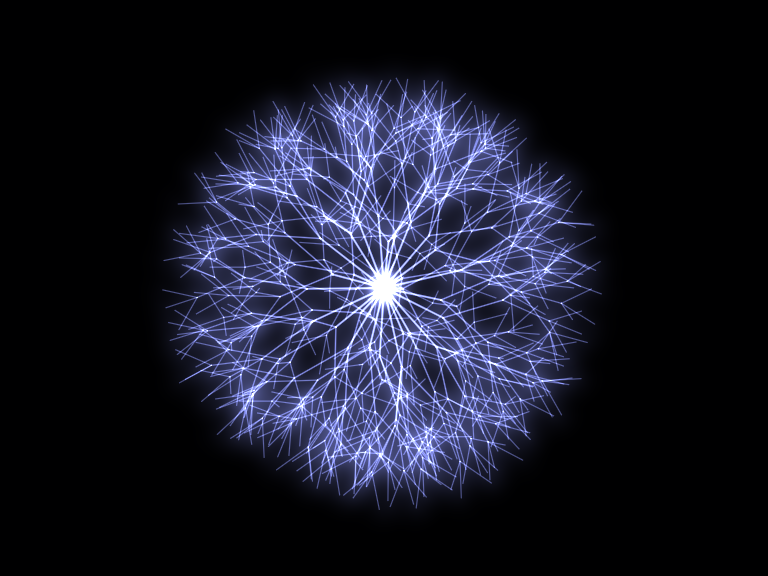
This background is drawn by a WebGL 1 fragment shader. Its source:

```glsl
precision highp float;
// A glowing ball of branching filaments around a white-hot core, on black.
// Trunks spread evenly over a sphere, fork three times into three shoots each,
// and are projected flat; each segment adds a thin line and a soft halo.

#define TRUNKS 27
#define TRUNK_LENGTH 0.132
#define BRANCH_LENGTH 0.112
#define TWIG_LENGTH 0.090
#define TIP_LENGTH 0.068
#define SPREAD 0.74
#define HALO_RADIUS 0.055
#define HALO_STRENGTH 0.034
#define CORE_RADIUS 0.019
#define TINT vec3(0.57, 0.61, 1.0)

uniform vec2 u_resolution;

float hash(float n) {
  return fract(sin(n * 12.9898) * 43758.547);
}

// Evenly scattered sphere directions, leaning away from the horizontal.
vec3 trunkDirection(float i) {
  float z = 1.0 - 2.0 * (i + 0.5) / float(TRUNKS);
  float angle = i * 2.39996 + 0.4;
  float ring = sqrt(1.0 - z * z);
  return normalize(vec3(ring * cos(angle), 1.25 * ring * sin(angle), z));
}

// Direction of the k-th of three shoots forking off a parent.
vec3 shootDirection(vec3 parent, float k, float seed) {
  vec3 helper = abs(parent.z) < 0.8 ? vec3(0.0, 0.0, 1.0) : vec3(1.0, 0.0, 0.0);
  vec3 side = normalize(cross(parent, helper));
  vec3 up = cross(side, parent);
  float angle = 2.0944 * k + 6.2832 * hash(seed);
  float bend = SPREAD * (0.75 + 0.5 * hash(seed + k + 0.37));
  return normalize(parent + bend * (side * cos(angle) + up * sin(angle)));
}

// Light of one segment: a smooth-edged line plus a halo of finite reach.
float filament(vec2 p, vec2 a, vec2 b, float halfWidth, float brightness) {
  vec2 ab = b - a;
  float t = clamp(dot(p - a, ab) / max(dot(ab, ab), 0.000001), 0.0, 1.0);
  float d = length(p - a - ab * t);
  float softness = 1.3 / u_resolution.y;
  float line = clamp((halfWidth - d) / softness + 0.5, 0.0, 1.0);
  float halo = max(0.0, 1.0 - d / HALO_RADIUS);
  return brightness * line + HALO_STRENGTH * halo * halo;
}

float filamentBall(vec2 p) {
  float light = 0.0;
  float tipReach = TIP_LENGTH + HALO_RADIUS;
  float twigReach = tipReach + TWIG_LENGTH;
  float branchReach = twigReach + BRANCH_LENGTH;

  for (int i = 0; i < TRUNKS; i++) {
    float trunkSeed = float(i) + 1.0;
    vec3 trunk = trunkDirection(float(i));
    vec3 fork = trunk * TRUNK_LENGTH * (0.9 + 0.2 * hash(trunkSeed));
    float taper = mix(0.0018, 0.0013, clamp(length(p) / TRUNK_LENGTH, 0.0, 1.0));
    light += filament(p, vec2(0.0), fork.xy, taper, 1.1);
    if (distance(p, fork.xy) > branchReach) continue;

    for (int j = 0; j < 3; j++) {
      float branchSeed = trunkSeed * 3.0 + float(j) + 71.0;
      vec3 branch = shootDirection(trunk, float(j), trunkSeed);
      vec3 branchEnd = fork + branch * BRANCH_LENGTH;
      light += filament(p, fork.xy, branchEnd.xy, 0.0011, 0.75);
      if (distance(p, branchEnd.xy) > twigReach) continue;

      for (int k = 0; k < 3; k++) {
        float twigSeed = branchSeed * 3.0 + float(k) + 311.0;
        vec3 twig = shootDirection(branch, float(k), branchSeed);
        vec3 twigEnd = branchEnd + twig * TWIG_LENGTH;
        light += filament(p, branchEnd.xy, twigEnd.xy, 0.0009, 0.6);
        if (distance(p, twigEnd.xy) > tipReach) continue;

        for (int m = 0; m < 3; m++) {
          vec3 tip = shootDirection(twig, float(m), twigSeed);
          vec3 tipEnd = twigEnd + tip * TIP_LENGTH;
          light += filament(p, twigEnd.xy, tipEnd.xy, 0.0008, 0.55);
        }
      }
    }
  }
  return light;
}

void main() {
  vec2 p = (gl_FragCoord.xy - 0.5 * u_resolution) / u_resolution.y;
  float light = 0.0;

  // Nothing shines beyond the ball and its halo.
  if (length(p) < 0.46) {
    light = filamentBall(p);
    vec2 q = p * vec2(1.15, 0.85) / CORE_RADIUS;
    light += 2.2 * exp(-dot(q, q));
  }

  // Strong light saturates from blue to white.
  vec3 color = vec3(0.0, 0.0, 0.004) + TINT * light;
  gl_FragColor = vec4(min(color, 1.0), 1.0);
}
```
